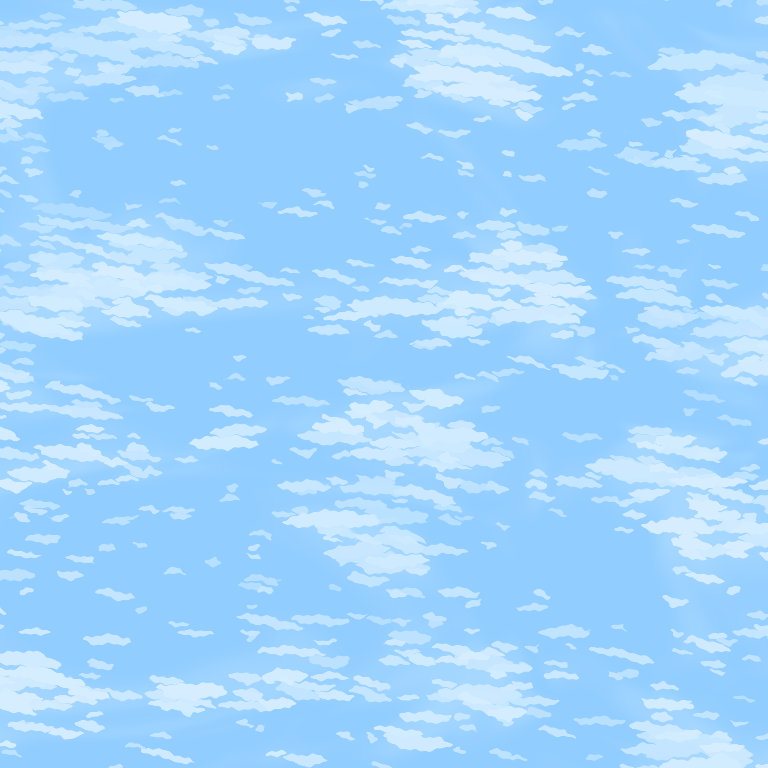
Reproduce this texture procedurally as a WebGL 2 fragment shader.

```glsl
#version 300 es
precision highp float;

uniform vec2 u_resolution;
out vec4 outColor;

const vec3 SKY = vec3(0.567, 0.803, 1.0);
const vec3 HAZE = vec3(0.675, 0.857, 1.0);
const vec3 PALE_FLAKE = vec3(0.69, 0.863, 1.0);
const vec3 BRIGHT_FLAKE = vec3(0.835, 0.93, 1.0);

const int LAYERS = 4;
const vec2 SMALL_CELL = vec2(0.037, 0.019);
const vec2 LARGE_CELL = vec2(0.125, 0.035);
const vec2 FLAKE_FILL = vec2(0.50, 0.32);   // largest half size, in cells
const float TILT = -0.11;
const float TILT_SPREAD = 0.26;
const float STRAY_CHANCE = 0.17;
const float CLUSTER_CHANCE = 0.78;
const vec2 CLUSTER_FREQ = vec2(9.0, 17.0);

vec3 hash3(vec3 p) {
    p = fract(p * vec3(0.1031, 0.1030, 0.0973));
    p += dot(p, p.yxz + 33.33);
    return fract((p.xxy + p.yxx) * p.zyx);
}

mat2 rotation(float angle) {
    float c = cos(angle), s = sin(angle);
    return mat2(c, s, -s, c);
}

// Cluster density from layered, warped sines
float clusterDensity(vec2 p) {
    vec2 q = p * CLUSTER_FREQ + vec2(2.3, 5.1);
    mat2 turn = rotation(0.9);
    float sum = 0.0, amplitude = 0.5;
    for (int i = 0; i < 4; i++) {
        q = turn * q + 0.8 * sin(q.yx * 0.7 + float(i) * 1.9);
        sum += amplitude * sin(q.x) * cos(q.y);
        amplitude *= 0.65;
        q *= 1.7;
    }
    return smoothstep(-0.25, 0.68, sum);
}

// Small ripples that fray the flake outlines
vec2 ragged(vec2 p) {
    vec2 wide = sin(p.yx * vec2(310.0, 190.0) + 3.0 * sin(p * 47.0));
    vec2 fine = sin(p.yx * vec2(640.0, 470.0) + 2.0 * sin(p * 83.0));
    return p + wide * vec2(0.0030, 0.0014) + fine * vec2(0.0018, 0.0008);
}

float ellipseDistance(vec2 v, vec2 halfSize) {
    float k = length(v / halfSize);
    return k * (k - 1.0) / max(length(v / (halfSize * halfSize)), 1e-4);
}

// Returns coverage and brightness of one layer of scattered flakes
vec2 flakeLayer(vec2 p, int layer, float pixel) {
    float level = float(layer) / float(LAYERS - 1);
    vec2 cell = mix(SMALL_CELL, LARGE_CELL, level);
    vec2 home = floor(p / cell);
    float coverage = 0.0, tone = 0.0;
    for (int y = -1; y <= 1; y++) {
        for (int x = -1; x <= 1; x++) {
            vec2 id = home + vec2(x, y);
            vec3 place = hash3(vec3(id + 71.0, float(layer) * 17.0 + 3.0));
            vec3 form = hash3(vec3(id + 139.0, float(layer) * 29.0 + 11.0));
            vec2 center = (id + place.xy) * cell;
            float density = clusterDensity(center);

            // Larger flakes live only inside clusters
            float stray = STRAY_CHANCE * (1.0 - level);
            float chance = mix(stray, CLUSTER_CHANCE, density);
            if (place.z > chance) continue;

            vec2 size = mix(vec2(0.5, 0.55), vec2(1.0), form.xy);
            vec2 halfSize = cell * FLAKE_FILL * size * mix(0.8, 1.2, density);
            float angle = TILT + TILT_SPREAD * (form.z - 0.5);
            vec2 v = (p - center) * rotation(angle);
            v.y += 0.25 * halfSize.y * sin(v.x / halfSize.x * 2.5 + form.x * 6.3);
            float d = ellipseDistance(v, halfSize);
            float mask = 1.0 - smoothstep(-0.6 * pixel, 0.6 * pixel, d);

            float region = sin(center.x * 5.0 + 2.0 * sin(center.y * 6.0));
            float shade = 0.22 + 0.5 * density + 0.5 * fract(place.z * 57.0 + form.x)
                        + 0.14 * region - 0.2 * center.y;
            tone = max(tone, mask * clamp(shade, 0.0, 1.0));
            coverage = max(coverage, mask);
        }
    }
    return vec2(coverage, tone);
}

void main() {
    float side = min(u_resolution.x, u_resolution.y);
    vec2 p = gl_FragCoord.xy / side;
    vec2 frayed = ragged(p);

    // Merge all flake sizes
    vec2 flakes = vec2(0.0);
    for (int i = 0; i < LAYERS; i++) {
        flakes = max(flakes, flakeLayer(frayed, i, 1.0 / side));
    }

    // Soft haze around the clusters, then flakes on top
    vec3 color = mix(SKY, HAZE, 0.75 * clusterDensity(p));
    vec3 flakeColor = mix(PALE_FLAKE, BRIGHT_FLAKE, flakes.y);
    color = mix(color, flakeColor, flakes.x);
    outColor = vec4(color, 1.0);
}
```
